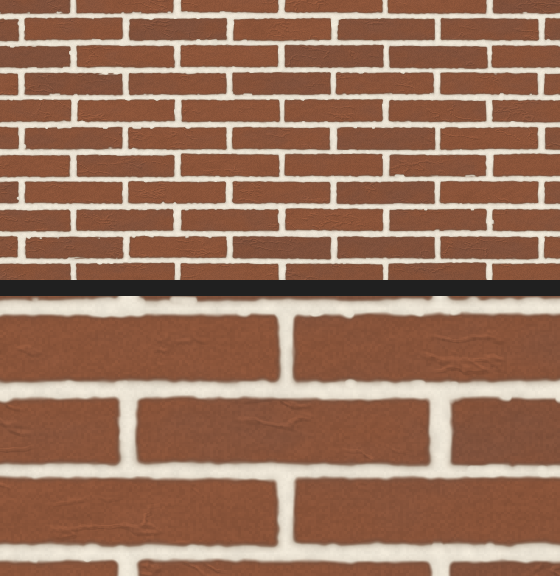
Top: the whole. Bottom: its middle third, enlarged.
A Shadertoy shader for this texture:

```glsl
// Running-bond wall of hand-moulded red bricks in pale mortar.
// Each cell holds a jittered rounded box whose edge is roughened by noise;
// clay relief is lit by height differences, and bricks shade the joints below.

float hash(vec2 p) {
    vec3 q = fract(p.xyx * 0.1031);
    q += dot(q, q.yzx + 33.33);
    return fract((q.x + q.y) * q.z);
}

float noise(vec2 p) {
    vec2 i = floor(p), f = fract(p);
    f = f * f * (3.0 - 2.0 * f);
    return mix(mix(hash(i), hash(i + vec2(1, 0)), f.x),
               mix(hash(i + vec2(0, 1)), hash(i + vec2(1, 1)), f.x), f.y);
}

float fbm(vec2 p) {
    float sum = 0.0, gain = 0.5;
    for (int i = 0; i < 4; i++) {
        sum += gain * noise(p);
        p = mat2(1.6, 1.2, -1.2, 1.6) * p + 11.7;
        gain *= 0.5;
    }
    return sum / 0.9375;
}

// Clay surface: soft undulation with sparse slanting creases
float clayHeight(vec2 p) {
    float ridge = abs(fbm(vec2(p.x * 13.0 + p.y * 9.0, p.y * 32.0)) - 0.5);
    float sparse = smoothstep(0.52, 0.75, noise(p * vec2(9.0, 15.0) + 40.0));
    return 0.5 * fbm(p * vec2(45.0, 65.0)) - 0.55 * sparse * smoothstep(0.045, 0.0, ridge);
}

float roundedBox(vec2 p, vec2 halfSize, float radius) {
    vec2 q = abs(p) - halfSize + radius;
    return length(max(q, 0.0)) + min(max(q.x, q.y), 0.0) - radius;
}

void mainImage(out vec4 fragColor, in vec2 fragCoord) {
    vec2 uv = fragCoord / iResolution.y;
    float soft = max(0.0028, 0.8 / iResolution.y);

    // Brick cell: alternate courses shift by half a brick
    vec2 pitch = vec2(0.3714, 0.09727);
    float row = floor((uv.y - 0.944) / pitch.y);
    vec2 start = vec2(0.263 - 0.186 * mod(row, 2.0), 0.944);
    vec2 cell = floor((uv - start) / pitch);
    vec2 local = uv - start - (cell + 0.5) * pitch;
    vec2 seed = cell + 50.0;
    float tone = hash(seed + 3.1);

    // Slight shift, tilt and size differences
    vec2 p = local - (vec2(hash(seed + 7.3), hash(seed + 19.7)) - 0.5) * vec2(0.006, 0.004);
    p.y += p.x * (hash(seed + 27.1) - 0.5) * 0.018;
    vec2 halfSize = vec2(0.1755, 0.0395) - vec2(0.002, 0.0016) * hash(seed + 31.9);

    // Wavy outline with occasional chips
    float edge = roundedBox(p, halfSize, 0.006);
    edge += (noise(uv * 26.0) - 0.5) * 0.003 + (noise(uv * 95.0) - 0.5) * 0.0028;
    edge += 0.006 * smoothstep(0.7, 0.95, noise(uv * 48.0 + 17.0)) * hash(seed + 41.3);

    // Clay: per-brick tone, mottling, relief and grain
    float grain = hash(floor(uv * 300.0)) - 0.5;
    float mottle = fbm(uv * vec2(12.0, 20.0) + 5.0);
    float relief = clayHeight(uv) - clayHeight(uv + vec2(-0.002, 0.004));
    vec3 clay = mix(vec3(0.55, 0.335, 0.23), vec3(0.49, 0.315, 0.235),
                    smoothstep(0.3, 0.8, 0.55 * mottle + 0.45 * tone));
    clay *= 0.99 + 0.08 * (mottle - 0.5) - 0.22 * clamp(relief, -0.4, 0.4) + 0.07 * grain;
    clay = mix(clay, vec3(0.45, 0.315, 0.245), 0.6 * smoothstep(-0.007, 0.0, edge));

    // Mortar, shaded most beneath each brick
    vec3 mortar = vec3(0.95, 0.92, 0.86) * (0.985 + 0.05 * (noise(uv * 80.0) - 0.5) + 0.025 * grain);
    float below = smoothstep(-0.02, 0.04, -local.y);
    float shade = exp(-max(edge, 0.0) / 0.0032) * (0.3 + 0.6 * below);
    mortar = mix(mortar, vec3(0.6, 0.53, 0.46), shade);

    fragColor = vec4(mix(clay, mortar, smoothstep(-soft, soft, edge)), 1.0);
}
```
